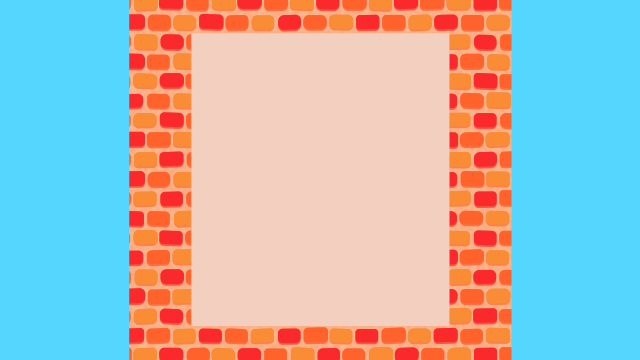
This background is drawn by a Shadertoy shader. Its source:

```glsl
// A square brick wall with a pale central panel, set against flat sky blue.

const vec3 SKY = vec3(0.33, 0.84, 1.0);
const vec3 PANEL = vec3(0.95, 0.81, 0.75);
const vec3 MORTAR = vec3(0.98, 0.69, 0.53);
const vec3 RED = vec3(0.98, 0.16, 0.17);
const vec3 VERMILION = vec3(1.0, 0.39, 0.17);
const vec3 ORANGE = vec3(0.98, 0.55, 0.21);

// Lengths are in canvas heights, measured from the canvas centre.
const vec2 PITCH = vec2(0.07253, 0.0544);
const vec2 FIRST_BRICK = vec2(-0.412, 0.4907);
const vec2 FRAME_CENTRE = vec2(0.001, 0.001);
const float WALL_HALF_WIDTH = 0.531;
const vec2 PANEL_HALF = vec2(0.3577, 0.4065);

float hash(vec2 p) {
    return fract(sin(dot(p, vec2(127.1, 311.7))) * 43758.545);
}

float valueNoise(vec2 p) {
    vec2 cell = floor(p), f = fract(p);
    f = f * f * (3.0 - 2.0 * f);
    float low = mix(hash(cell), hash(cell + vec2(1, 0)), f.x);
    float high = mix(hash(cell + vec2(0, 1)), hash(cell + vec2(1, 1)), f.x);
    return mix(low, high, f.y);
}

float roundBox(vec2 p, vec2 halfSize, float radius) {
    vec2 q = abs(p) - halfSize + radius;
    return length(max(q, 0.0)) + min(max(q.x, q.y), 0.0) - radius;
}

float coverage(float dist, float pixel) {
    return clamp(0.5 - dist / pixel, 0.0, 1.0);
}

// Colours run red, vermilion, orange along each row.
vec3 brickColour(float column) {
    float kind = mod(column, 3.0);
    return kind < 0.5 ? RED : kind < 1.5 ? VERMILION : ORANGE;
}

vec3 brickWall(vec2 p, float pixel) {
    // Alternate rows shift by half of the three-brick colour cycle.
    vec2 grid = (p - FIRST_BRICK) / PITCH;
    float row = floor(grid.y + 0.5);
    grid.x += 1.5 * mod(row, 2.0);
    vec2 id = vec2(floor(grid.x + 0.5), row);
    vec2 local = (grid - id) * PITCH;

    // Uneven hand-cut shape: small offsets, tilt and size changes.
    vec2 jitter = vec2(hash(id), hash(id + 37.0)) - 0.5;
    local -= jitter * vec2(0.004, 0.003);
    local.y += local.x * (hash(id + 71.0) - 0.5) * 0.09;
    vec2 halfSize = vec2(0.0325, 0.0222) + jitter.yx * vec2(0.003, 0.002);
    float radius = mix(0.010, 0.017, hash(id + 13.0));

    float body = roundBox(local, halfSize, radius);
    float face = roundBox(local - vec2(0.0, 0.0025), halfSize - vec2(0.0, 0.0025), radius);
    vec3 colour = brickColour(id.x);
    vec3 lip = mix(colour, vec3(0.98, 0.48, 0.34), 0.55);

    float grain = valueNoise(p * 130.0) - 0.5;
    vec3 wall = MORTAR + grain * vec3(0.0, 0.07, 0.07);
    wall = mix(wall, lip, coverage(body, pixel));
    return mix(wall, colour, coverage(face, pixel));
}

void mainImage(out vec4 fragColor, in vec2 fragCoord) {
    float pixel = 1.0 / iResolution.y;
    vec2 p = (fragCoord - 0.5 * iResolution.xy) * pixel;
    vec2 framed = p - FRAME_CENTRE;

    // Layers: sky, wall, pale panel rim, panel.
    float wallEdge = abs(framed.x) - WALL_HALF_WIDTH;
    float panelEdge = roundBox(framed, PANEL_HALF, 0.001);
    vec3 wall = brickWall(p, pixel);
    wall = mix(wall, MORTAR, 0.6 * coverage(panelEdge - 0.002, pixel));
    vec3 colour = mix(SKY, wall, coverage(wallEdge, pixel));
    colour = mix(colour, PANEL, coverage(panelEdge, pixel));
    fragColor = vec4(colour, 1.0);
}
```
